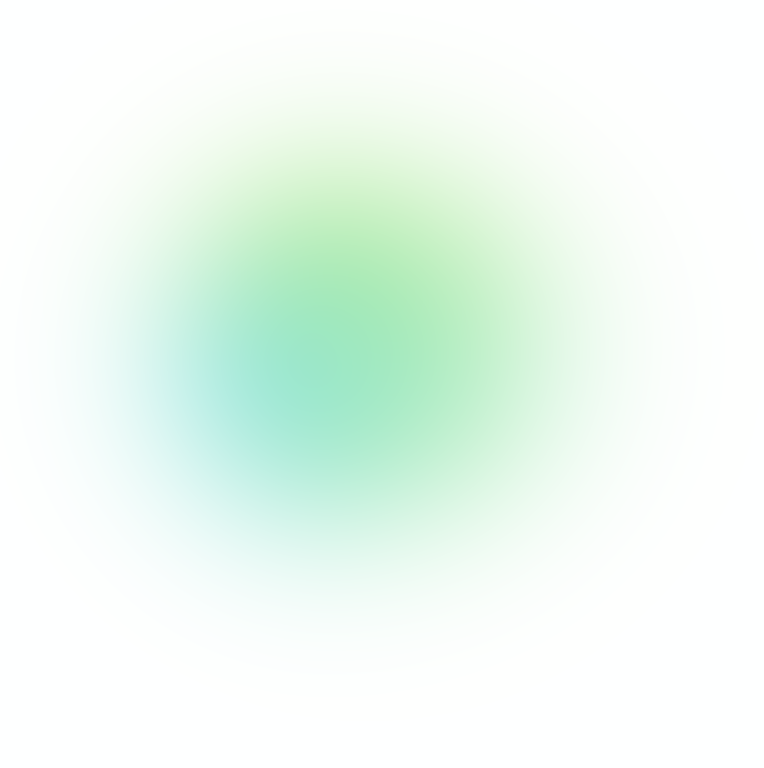
Write a Shadertoy shader that draws this background.

```glsl
const vec3 PAPER = vec3(0.998, 1.0, 0.999);

// Light removed from the paper by each tint
const vec3 TEAL = vec3(0.43, 0.105, 0.15);
const vec3 MINT = vec3(0.34, 0.08, 0.28);
const vec3 LIME = vec3(0.33, 0.085, 0.41);

// Soft round falloff, flatter at the core than a Gaussian
float softGlow(vec2 offset, float radius, float power) {
    return exp(-pow(length(offset) / radius, power));
}

// Widens the right half without a seam at the centre
vec2 stretchRight(vec2 offset, float amount) {
    float side = smoothstep(-0.05, 0.2, offset.x);
    return vec2(offset.x / (1.0 + amount * side), offset.y);
}

// Teal to mint across, then lime toward the top
vec3 blendTints(vec2 offset, vec3 left, vec3 right, vec3 top) {
    vec3 across = mix(left, right, smoothstep(-0.25, 0.25, offset.x));
    return mix(across, top, smoothstep(-0.08, 0.3, offset.y));
}

void mainImage(out vec4 fragColor, in vec2 fragCoord) {
    vec2 position = (fragCoord - 0.5 * iResolution.xy) / iResolution.y;
    vec2 offset = position - vec2(-0.053, 0.043);

    // Tinted glow on pale paper
    float glow = softGlow(stretchRight(offset, 0.12), 0.245, 2.5);
    vec3 tint = blendTints(offset, TEAL, MINT, LIME);

    fragColor = vec4(PAPER - glow * tint, 1.0);
}
```
